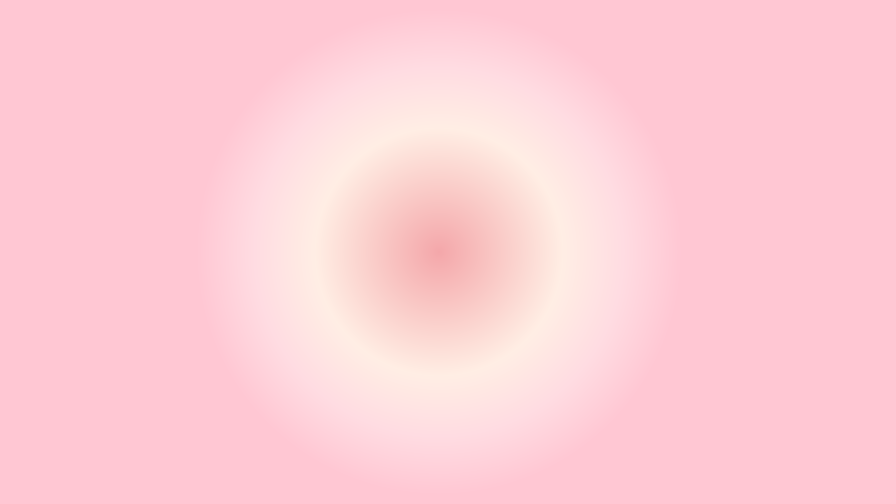
This background is drawn by a Shadertoy shader. Its source:

```glsl
// A soft round glow on a flat pink field: a coral heart fades to a cream
// ring, then through pale rose back into the field. One radial distance
// drives a chain of linear colour ramps.

const vec3 CORAL = vec3(0.957, 0.655, 0.667);
const vec3 CREAM = vec3(1.0, 0.932, 0.894);
const vec3 ROSE  = vec3(1.0, 0.862, 0.886);
const vec3 FIELD = vec3(1.0, 0.780, 0.828);

// Linear ramp from 0 to 1 as x runs from a to b
float ramp(float a, float b, float x) {
    return clamp((x - a) / (b - a), 0.0, 1.0);
}

// Colour of the glow at t: 0 is the heart, 1 the outer rim
vec3 glowColor(float t) {
    vec3 color = mix(CORAL, CREAM, ramp(0.0, 0.51, t));
    color = mix(color, ROSE, ramp(0.51, 0.76, t));
    return mix(color, FIELD, ramp(0.76, 1.0, t));
}

void mainImage(out vec4 fragColor, in vec2 fragCoord) {
    // Lengths are in canvas heights
    vec2 center = vec2(0.49, 0.5) * iResolution.xy;
    float radius = 0.482;
    float dist = length(fragCoord - center) / iResolution.y;

    fragColor = vec4(glowColor(dist / radius), 1.0);
}
```
